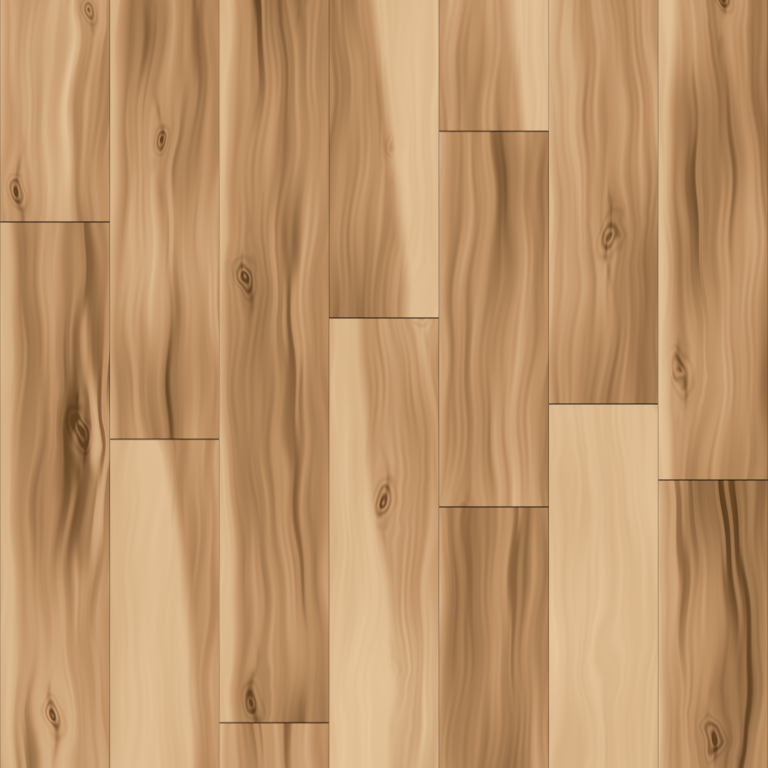
Give the GLSL for this texture, as a WebGL 1 fragment shader.

```glsl
precision highp float;
// Seven columns of staggered wood planks with pale sapwood, grain, streaks and knots.
uniform vec2 u_resolution;

float hash(vec2 p) {
  return fract(sin(dot(p, vec2(127.1, 311.7))) * 4375.85);
}

float noise(vec2 p) {
  vec2 i = floor(p), f = fract(p);
  f = f * f * (3.0 - 2.0 * f);
  return mix(mix(hash(i), hash(i + vec2(1, 0)), f.x),
             mix(hash(i + vec2(0, 1)), hash(i + vec2(1, 1)), f.x), f.y);
}

// Per column: joint height, then sapwood width above and below it.
// A negative width places the sapwood on the right side.
vec3 columnLayout(float column) {
  if (column < 0.5) return vec3(0.711, 0.02, 0.13);
  if (column < 1.5) return vec3(0.428, 0.06, 0.58);
  if (column < 2.5) return vec3(0.059, 0.10, 0.03);
  if (column < 3.5) return vec3(0.586, -0.54, 0.44);
  if (column < 4.5) return vec3(0.340, 0.05, 0.02);
  if (column < 5.5) return vec3(0.474, 0.05, 1.40);
  return vec3(0.375, 0.17, 0.04);
}

// Cellular knots: xy bends the grain, z darkens it.
vec3 knots(vec2 uv, float column, float plank) {
  vec3 sum = vec3(0.0);
  float shift = hash(vec2(plank, 8.3));
  float row = floor(uv.y * 4.5 + shift);
  for (int j = -1; j <= 1; j++) {
    vec2 cell = vec2(plank, row + float(j));
    float present = step(0.48, hash(cell + 2.7));
    vec2 center = vec2((column + mix(0.15, 0.88, hash(cell + 5.1))) / 7.0,
                       (cell.y + mix(0.2, 0.8, hash(cell + 9.4)) - shift) / 4.5);
    vec2 d = uv - center;
    d.x += 0.005 * sin(d.y * 60.0 + plank);
    float size = mix(0.7, 1.3, hash(cell + 3.3));
    float r = length(d * vec2(1.0, 0.5)) / size;
    r += 0.007 * (noise(uv * vec2(90.0, 55.0)) - 0.5);
    float rings = 0.55 + 0.45 * sin(r * 1000.0);
    float core = exp(-r * r * 9000.0) * rings;
    float crack = exp(-d.x * d.x * 60000.0 - d.y * d.y * 350.0)
                * smoothstep(0.3, 0.75, noise(uv * vec2(160.0, 28.0)));
    sum += present * vec3(-d * exp(-r * r * 1800.0) * vec2(0.75, 0.3),
                          core + 0.7 * crack);
  }
  return sum;
}

vec3 woodColor(float tone) {
  vec3 dark = vec3(0.47, 0.33, 0.19);
  vec3 tan = vec3(0.74, 0.56, 0.385);
  vec3 pale = vec3(0.91, 0.785, 0.62);
  return tone < 0.5 ? mix(dark, tan, clamp(tone * 2.0, -0.35, 1.0))
                    : mix(tan, pale, min(tone * 2.0 - 1.0, 1.15));
}

void main() {
  vec2 uv = gl_FragCoord.xy / u_resolution;
  float pixel = 1.0 / u_resolution.y;

  // Plank layout
  float column = floor(uv.x * 7.0);
  float across = fract(uv.x * 7.0);
  vec3 layout = columnLayout(column);
  float upper = step(layout.x, uv.y);
  float sapWidth = mix(layout.z, layout.y, upper);
  float jointGap = abs(uv.y - layout.x);
  float plank = column * 3.0 + upper;
  if (column == 4.0) {
    jointGap = min(jointGap, abs(uv.y - 0.829));
    if (uv.y > 0.829) { plank += 1.0; sapWidth = -0.3; }
  }

  // Grain flow, bent by layered sines and by the knots
  vec3 knot = knots(uv, column, plank);
  vec2 bend = knot.xy;
  bend.x += 0.007 * sin(uv.y * 8.0 + plank * 2.3)
          + 0.004 * sin(uv.y * 19.0 + uv.x * 35.0 + plank)
          + 0.0015 * sin(uv.y * 47.0 - uv.x * 60.0 + plank * 4.0);
  vec2 q = uv + bend + vec2(plank * 1.37, plank * 2.71);
  float fibre = 0.45 * noise(q * vec2(35.0, 2.5))
              + 0.33 * noise(q * vec2(95.0, 5.0))
              + 0.22 * noise(q * vec2(230.0, 9.0)) - 0.5;
  float cloud = noise(q * vec2(12.0, 6.0)) - 0.5;
  float bands = sin(q.x * 240.0 + 5.0 * cloud) * hash(vec2(plank, 6.2));

  // Sapwood with a wandering edge
  float side = sapWidth < 0.0 ? 1.0 - across : across;
  float edge = abs(sapWidth) * (1.0 + 0.4 * cos(uv.y * 5.5 - 0.3));
  float sap = 1.0 - smoothstep(-0.07, 0.07, side - edge + bend.x * 3.0 + fibre * 0.2);

  // Tone of heartwood, sapwood, mineral streaks and knots
  float heart = 0.46 + 0.18 * (hash(vec2(plank, 1.9)) - 0.5)
              + 0.75 * fibre + 0.32 * cloud + 0.05 * bands;
  float tone = mix(heart, 0.87 + 0.28 * fibre + 0.12 * cloud, sap);
  float streak = smoothstep(0.68, 0.95, noise(q * vec2(48.0, 2.2) + 7.0))
               * smoothstep(0.2, 0.7, noise(q * vec2(150.0, 9.0)));
  tone -= (1.0 - sap) * (0.4 * streak + 0.55 * knot.z);

  // Thin joints between planks
  vec3 color = woodColor(tone);
  float joint = 1.0 - smoothstep(0.0004, 0.0004 + 1.2 * pixel, jointGap);
  float seamGap = min(across, 1.0 - across) / 7.0;
  float seam = 1.0 - smoothstep(0.0003, 0.0003 + pixel, seamGap);
  color *= 1.0 - max(0.42 * joint, 0.16 * seam);
  gl_FragColor = vec4(color, 1.0);
}
```
